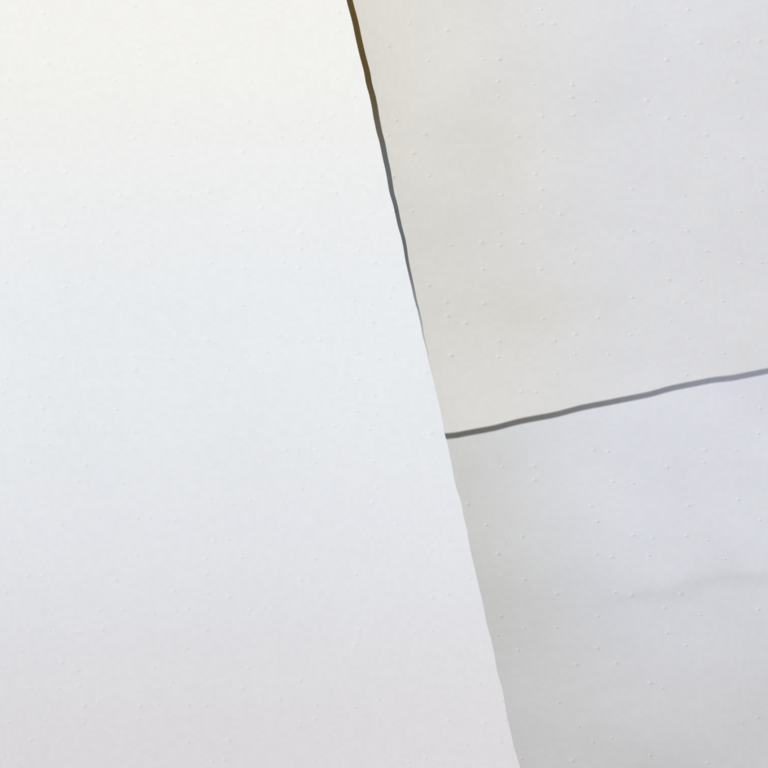
Give the GLSL for this texture, as a Shadertoy shader.

```glsl
// Pale smooth panel beside two mottled stone tiles, parted by thin dark seams.

const float EDGE_BASE = 0.676;       // panel edge x at the bottom
const float EDGE_LEAN = -0.2216;     // change of edge x with height
const vec2  JOINT_START = vec2(0.579, 0.431);
const float JOINT_SLOPE = 0.207;
const float JOINT_HALF_WIDTH = 0.0037;
const float GAP_END = 0.50;          // height where the edge gap closes
const float GAP_HALF_WIDTH = 0.0038;

const vec3 PANEL_TOP    = vec3(0.950, 0.948, 0.932);
const vec3 PANEL_MIDDLE = vec3(0.910, 0.922, 0.934);
const vec3 PANEL_LOW    = vec3(0.878, 0.886, 0.904);
const vec3 PANEL_BOTTOM = vec3(0.855, 0.846, 0.856);
const vec3 TILE_WARM    = vec3(0.855, 0.845, 0.815);
const vec3 TILE_COOL    = vec3(0.852, 0.854, 0.866);
const vec3 LOWER_NEAR   = vec3(0.785, 0.785, 0.780);
const vec3 LOWER_FAR    = vec3(0.825, 0.832, 0.858);
const vec3 LOWER_BOTTOM = vec3(0.778, 0.772, 0.775);
const vec3 GAP_BROWN    = vec3(0.34, 0.27, 0.15);
const vec3 GAP_GREY     = vec3(0.38, 0.39, 0.40);
const vec3 JOINT_DARK   = vec3(0.38, 0.38, 0.36);
const vec3 JOINT_BLUE   = vec3(0.50, 0.51, 0.57);

float hash(vec2 p) {
    p = fract(p * vec2(0.1031, 0.1137));
    p += dot(p, p.yx + 33.33);
    return fract((p.x + p.y) * p.x * 7.31);
}

float noise(vec2 p) {
    vec2 cell = floor(p), f = fract(p);
    f = f * f * (3.0 - 2.0 * f);
    return mix(mix(hash(cell), hash(cell + vec2(1, 0)), f.x),
               mix(hash(cell + vec2(0, 1)), hash(cell + vec2(1, 1)), f.x), f.y);
}

float fbm(vec2 p) {
    float sum = 0.0, amplitude = 0.5;
    for (int i = 0; i < 4; i++) {
        sum += amplitude * noise(p);
        p = mat2(1.6, 1.2, -1.2, 1.6) * p + 7.3;
        amplitude *= 0.5;
    }
    return sum;
}

// Soft elliptical spot, 1 at its centre.
float spot(vec2 p, vec2 centre, vec2 radius) {
    vec2 d = (p - centre) / radius;
    return exp(-dot(d, d));
}

// Coverage of a band around zero distance.
float band(float dist, float halfWidth, float soft) {
    return 1.0 - smoothstep(halfWidth - soft, halfWidth + soft, abs(dist));
}

// Sparse small pits, each with a light rim on one side.
float pits(vec2 p) {
    vec2 grid = p * 42.0, cell = floor(grid);
    vec2 centre = 0.25 + 0.5 * vec2(hash(cell + 11.0), hash(cell + 47.0));
    vec2 d = (fract(grid) - centre) * vec2(1.0, 1.3);
    float present = step(0.76, hash(cell + 83.0));
    float radius = 0.05 + 0.07 * hash(cell + 29.0);
    float dark = exp(-dot(d, d) / (radius * radius));
    d += vec2(0.10, -0.08);
    return present * (0.7 * exp(-dot(d, d) / (radius * radius)) - dark);
}

vec3 panelColour(vec2 p) {
    float height = p.y - 0.05 * (p.x - 0.3);
    vec3 colour = mix(PANEL_BOTTOM, PANEL_LOW, smoothstep(0.0, 0.32, height));
    colour = mix(colour, PANEL_MIDDLE, smoothstep(0.2, 0.58, height));
    colour = mix(colour, PANEL_TOP, smoothstep(0.55, 1.0, height));
    colour += 0.012 * smoothstep(0.25, 0.6, p.x) * (1.0 - p.y);
    return colour + 0.008 * (fbm(p * 9.0) - 0.47);
}

vec3 tileColour(vec2 p, float fromEdge, float aboveJoint, float soft) {
    float across = smoothstep(0.0, 0.38, fromEdge);
    vec3 upper = mix(TILE_WARM, TILE_COOL, clamp(across + 0.6 - p.y * 0.6, 0.0, 1.0));
    upper += 0.02 * smoothstep(0.75, 1.0, p.y);
    float stain = spot(p, vec2(0.68, 0.595), vec2(0.09, 0.035))
                + 0.8 * spot(p, vec2(0.64, 0.81), vec2(0.06, 0.05));
    upper -= stain * vec3(0.012, 0.014, 0.028);
    vec3 lower = mix(LOWER_NEAR, LOWER_FAR, smoothstep(0.0, 0.22, fromEdge));
    lower = mix(LOWER_BOTTOM, lower, smoothstep(-0.08, 0.3, p.y));
    lower += 0.025 * smoothstep(0.2, 0.42, p.y);
    float vein = p.y - 0.215 - 0.2 * (p.x - 0.8) - 0.04 * (fbm(p * 11.0) - 0.5);
    lower -= 0.025 * exp(-vein * vein * 9000.0) * smoothstep(0.74, 0.86, p.x);
    vec3 colour = mix(lower, upper, smoothstep(-soft, soft, aboveJoint));
    colour += 0.045 * (fbm(p * vec2(7.0, 10.0) + 3.0) - 0.47);
    return colour - 0.012 * exp(-fromEdge * 35.0);
}

void mainImage(out vec4 fragColor, in vec2 fragCoord) {
    vec2 p = fragCoord / iResolution.xy;
    float soft = max(0.0013, 0.75 / iResolution.y);
    float wobble = 0.0025 * (noise(p.yy * 32.0) - 0.5);
    float fromEdge = (p.x - EDGE_BASE - EDGE_LEAN * p.y + wobble) * 0.976;
    float aboveJoint = p.y - JOINT_START.y - JOINT_SLOPE * (p.x - JOINT_START.x);
    aboveJoint += 0.005 * (noise(vec2(p.x * 25.0, 4.0)) - 0.5);
    float onTile = smoothstep(-soft, soft, fromEdge);

    vec3 tile = tileColour(p, fromEdge, aboveJoint, soft);
    float along = smoothstep(0.58, 1.0, p.x);
    vec3 jointColour = mix(JOINT_DARK, JOINT_BLUE, along);
    float joint = band(aboveJoint, JOINT_HALF_WIDTH, soft * 1.6);
    tile = mix(tile, jointColour, joint * mix(0.92, 0.8, along));
    vec3 colour = mix(panelColour(p), tile, onTile);

    float gapOpen = smoothstep(GAP_END, 0.9, p.y);
    float gapWidth = mix(0.0010, GAP_HALF_WIDTH, gapOpen);
    vec3 gapColour = mix(GAP_GREY, GAP_BROWN, smoothstep(0.78, 0.92, p.y));
    float gap = band(fromEdge - gapWidth * 0.5, gapWidth, soft);
    colour = mix(colour, gapColour, gap * smoothstep(GAP_END, 0.68, p.y) * 0.95);

    colour += pits(p) * mix(0.035, 0.06, onTile);
    colour += 0.012 * (noise(p * 190.0) - 0.5);
    fragColor = vec4(clamp(colour, 0.0, 1.0), 1.0);
}
```
